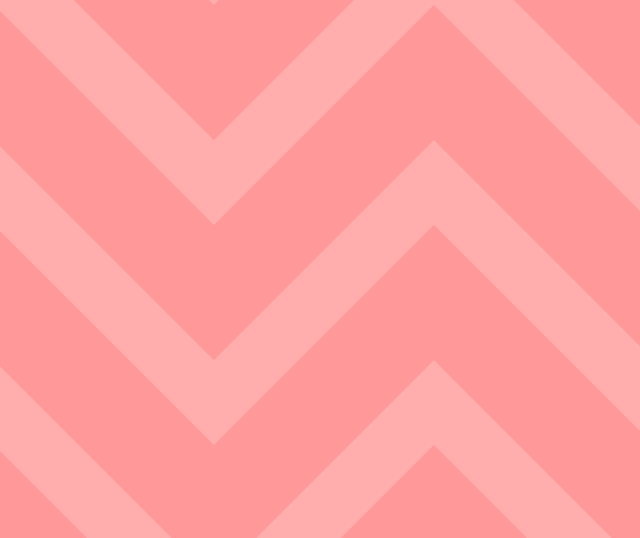
This pattern is drawn by a Shadertoy shader. Its source:

```glsl
// Broad pale chevron bands zigzagging across a flat salmon-pink ground.
// A triangle wave shifts the height, and fract repeats one band vertically;
// the distance to the band's edge gives a smooth one-pixel border.

// Triangle wave of period 2: 0 at the valleys, 1 at the peaks, slope 1.
float zigzag(float x) {
    return 1.0 - abs(mod(x, 2.0) - 1.0);
}

// Signed distance to the nearest chevron band, in units of the band spacing.
float chevronDistance(vec2 p) {
    float halfBand = 0.1925;
    float level = p.y - zigzag(p.x) - halfBand;
    float fromCentre = abs(fract(level + 0.5) - 0.5);
    return (fromCentre - halfBand) * 0.7071; // perpendicular to 45 degree edges
}

void mainImage(out vec4 fragColor, in vec2 fragCoord) {
    // One unit is the vertical spacing between neighbouring bands.
    float spacing = 0.409 * iResolution.y;
    vec2 p = fragCoord / spacing - vec2(0.972, 0.423);

    // Antialiased coverage of the pale band.
    float edge = 0.6 / spacing;
    float band = 1.0 - smoothstep(-edge, edge, chevronDistance(p));

    vec3 salmon = vec3(1.0, 0.6, 0.6);
    vec3 palePink = vec3(1.0, 0.68, 0.68);
    fragColor = vec4(mix(salmon, palePink, band), 1.0);
}
```
